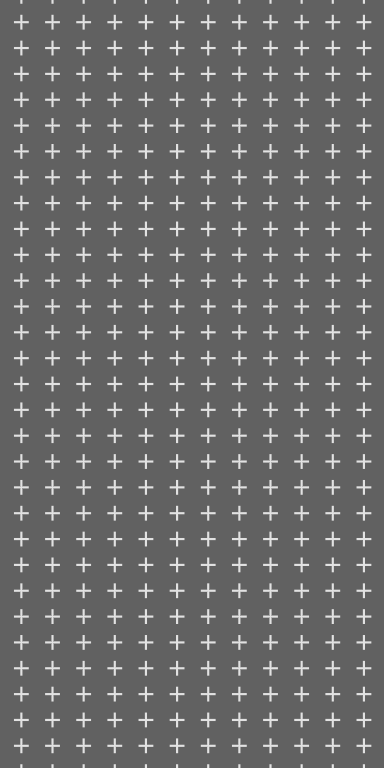
Write a Shadertoy shader that draws this pattern.

```glsl
// Regular grid of thin pale plus signs on a flat dark grey ground.

// Lengths are fractions of the canvas width.
const vec2 PITCH = vec2(0.0811, 0.0673);
const vec2 GRID_SHIFT = vec2(0.0017, 0.0);
const float ARM_LENGTH = 0.0193;
const float HALF_STROKE = 0.0028;
const vec3 GROUND = vec3(0.38);
const vec3 MARK = vec3(0.885);

// Share of a pixel-wide interval around x that lies within [-halfSize, halfSize].
float spanCoverage(float x, float halfSize, float pixel) {
    float low = max(x - 0.5 * pixel, -halfSize);
    float high = min(x + 0.5 * pixel, halfSize);
    return max(high - low, 0.0) / pixel;
}

float barCoverage(vec2 p, vec2 halfSize, float pixel) {
    return spanCoverage(p.x, halfSize.x, pixel) * spanCoverage(p.y, halfSize.y, pixel);
}

float plusCoverage(vec2 p, float arm, float halfStroke, float pixel) {
    float across = barCoverage(p, vec2(arm, halfStroke), pixel);
    float upright = barCoverage(p, vec2(halfStroke, arm), pixel);
    return max(across, upright);
}

// Offset from the nearest cell centre.
vec2 repeatCell(vec2 p, vec2 pitch) {
    return (fract(p / pitch) - 0.5) * pitch;
}

void mainImage(out vec4 fragColor, in vec2 fragCoord) {
    float pixel = 1.0 / iResolution.x;
    vec2 p = (fragCoord - 0.5 * iResolution.xy) * pixel - GRID_SHIFT;

    // Columns straddle the vertical axis; one row sits on the horizontal axis.
    vec2 cell = repeatCell(p + vec2(0.0, 0.5 * PITCH.y), PITCH);

    float ink = plusCoverage(cell, ARM_LENGTH, HALF_STROKE, pixel);
    fragColor = vec4(mix(GROUND, MARK, ink), 1.0);
}
```
